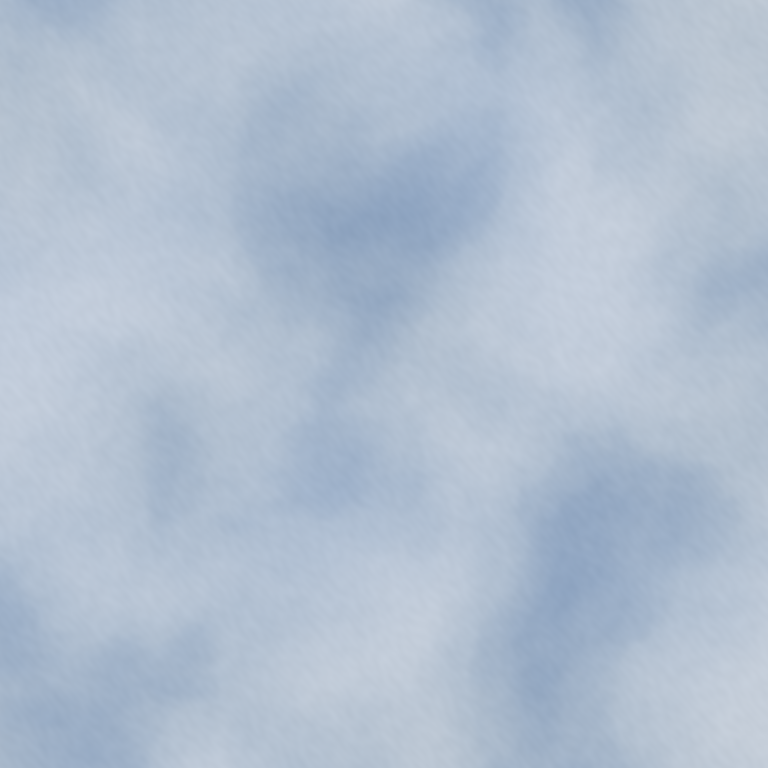
This texture is drawn by a Shadertoy shader. Its source:

```glsl
// Soft pale blue clouds drifting in diagonal veils, with a faint fibrous paper grain.

const vec3 SHADOW_BLUE = vec3(0.560, 0.645, 0.755);
const vec3 HAZE_BLUE   = vec3(0.680, 0.740, 0.810);
const vec3 CLOUD_LIGHT = vec3(0.768, 0.806, 0.856);
const vec3 WARM_TINT   = vec3(0.012, 0.004, -0.014);

const float TONE_MEAN    = 0.55;
const float VEIL_AMOUNT  = 0.38;
const float CLOUD_AMOUNT = 0.58;
const float CLOUD_SCALE  = 4.0;
const float CLOUD_GAIN   = 0.46;
const int   CLOUD_OCTAVES = 5;
const float WARP_SCALE   = 2.6;
const float WARP_AMOUNT  = 0.20;
const float GRAIN_ANGLE  = -0.85;
const vec2  GRAIN_SCALE  = vec2(60.0, 125.0);
const float GRAIN_AMOUNT = 0.016;
const float TAU = 6.2831853;

// Unit gradient at a lattice point, from an integer hash
vec2 latticeGradient(vec2 cell) {
    uvec2 q = uvec2(ivec2(cell)) * uvec2(1597u, 3571u);
    uint h = (q.x ^ (q.y * 7919u)) * 277803u;
    h = (h ^ (h >> 15)) * 73857u;
    h ^= h >> 13;
    float angle = TAU * float(h & 65535u) / 65536.0;
    return vec2(cos(angle), sin(angle));
}

// Gradient noise, centred on zero
float gradientNoise(vec2 p) {
    vec2 cell = floor(p);
    vec2 f = p - cell;
    vec2 s = f * f * f * (f * (f * 6.0 - 15.0) + 10.0);
    vec2 e = vec2(1.0, 0.0);
    float a = dot(latticeGradient(cell), f);
    float b = dot(latticeGradient(cell + e.xy), f - e.xy);
    float c = dot(latticeGradient(cell + e.yx), f - e.yx);
    float d = dot(latticeGradient(cell + e.xx), f - e.xx);
    return mix(mix(a, b, s.x), mix(c, d, s.x), s.y);
}

mat2 rotation(float angle) {
    float c = cos(angle), s = sin(angle);
    return mat2(c, s, -s, c);
}

// Octaves turned against each other to hide the lattice
float cloudNoise(vec2 p) {
    float sum = 0.0, amplitude = 1.0;
    mat2 turn = rotation(0.6);
    for (int i = 0; i < CLOUD_OCTAVES; i++) {
        sum += amplitude * gradientNoise(p);
        p = turn * p * 2.03 + vec2(17.3, 9.1);
        amplitude *= CLOUD_GAIN;
    }
    return sum;
}

// Two crossing broad waves of light and shade
float veils(vec2 p) {
    float rising = -cos(TAU * dot(p, vec2(1.5, -1.05)));
    float falling = cos(TAU * (dot(p, vec2(1.0, 0.4)) - 1.06) / 0.7);
    return 0.5 * rising + 0.35 * falling;
}

// Short slanted fibres at two sizes
float paperGrain(vec2 p) {
    vec2 q = rotation(-GRAIN_ANGLE) * p * GRAIN_SCALE.x;
    q.y *= GRAIN_SCALE.y / GRAIN_SCALE.x;
    return gradientNoise(q) + 0.6 * gradientNoise(q * 0.47 + 31.7);
}

void mainImage(out vec4 fragColor, in vec2 fragCoord) {
    vec2 uv = fragCoord / iResolution.y;

    // Bend the veils, then break them up with cloud
    vec2 warp = vec2(gradientNoise(uv * WARP_SCALE + 5.2),
                     gradientNoise(uv * WARP_SCALE + 41.8));
    vec2 drift = uv + WARP_AMOUNT * warp;
    float cloud = cloudNoise(mix(uv, drift, 0.5) * CLOUD_SCALE + 12.4);
    float tone = TONE_MEAN + VEIL_AMOUNT * veils(drift) + CLOUD_AMOUNT * cloud;

    // Tone to colour, easing gently into the brightest parts
    vec3 color = mix(SHADOW_BLUE, HAZE_BLUE, clamp(tone * 2.0, -0.15, 1.0));
    color = mix(color, CLOUD_LIGHT, smoothstep(0.35, 1.1, tone));

    // Slight warm and cool drift, then grain
    color += WARM_TINT * gradientNoise(uv * 3.1 + 63.5);
    color += GRAIN_AMOUNT * paperGrain(uv);
    fragColor = vec4(color, 1.0);
}
```
